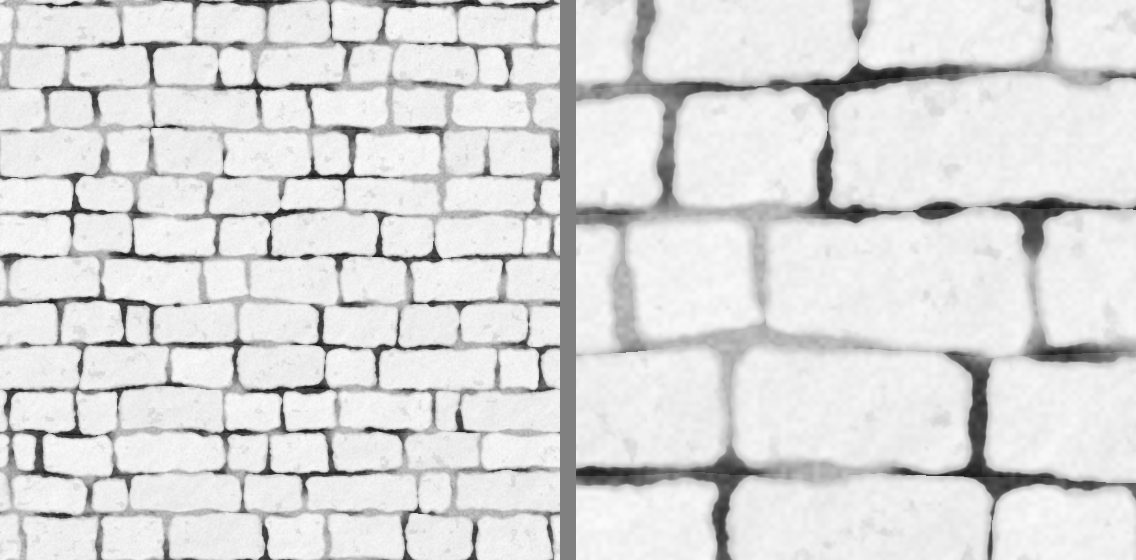
Left, the full canvas; right, a detail of the centre.
Give the GLSL for this texture map, as a WebGL 2 fragment shader.

```glsl
#version 300 es
precision highp float;

uniform vec2 u_resolution;
out vec4 outColor;

// Layout, in canvas units
const float ROWS = 13.0;
const float MIN_STONES = 7.0;
const float EXTRA_STONES = 2.4;
const float ROW_JITTER = 0.16;
const float STONE_JITTER = 0.72;
const float MIN_INSET = 0.0012;
const float INSET_RANGE = 0.0042;
const vec2 SIDE_TILT = vec2(0.12, 0.045);
const vec2 CORNER_RADIUS = vec2(0.007, 0.019);
const float WAVE = 0.013;
const float WOBBLE = 0.005;
const float ROUGHNESS = 0.013;

// Grey levels
const float STONE = 0.942;
const float STONE_VARIATION = 0.026;
const float RIM = 0.76;
const float RIM_WIDTH = 0.008;
const float MORTAR = 0.72;
const float CREVICE = 0.31;
const float DEEP = 0.13;
const float RELIEF = 0.42;
const float GRAIN = 0.035;

float hash(vec2 p) {
    vec3 q = fract(vec3(p.xyx) * 0.1031);
    q += dot(q, q.yzx + 33.33);
    return fract((q.x + q.y) * q.z);
}

// Value noise that repeats every "period" cells
float noise(vec2 p, float period) {
    vec2 i = floor(p), f = fract(p);
    f = f * f * (3.0 - 2.0 * f);
    vec2 a = mod(i, period), b = mod(i + 1.0, period);
    return mix(mix(hash(a), hash(vec2(b.x, a.y)), f.x),
               mix(hash(vec2(a.x, b.y)), hash(b), f.x), f.y);
}

float fbm(vec2 p, float freq) {
    float sum = 0.0, amp = 0.5;
    for (int i = 0; i < 4; i++) {
        sum += amp * noise(p * freq, freq);
        freq *= 2.0;
        amp *= 0.5;
    }
    return sum / 0.9375;
}

vec2 noisePair(vec2 p, float freq) {
    return vec2(noise(p * freq, freq), noise((p + 0.5) * freq + 0.37, freq)) - 0.5;
}

float border(float i, float count, float seed, float jitter) {
    return i + jitter * (hash(vec2(mod(i, count), seed)) - 0.5);
}

// Start and end of the jittered interval around x; z is its wrapped index
vec3 interval(float x, float count, float seed, float jitter) {
    float i = floor(x);
    if (x < border(i, count, seed, jitter)) i -= 1.0;
    else if (x >= border(i + 1.0, count, seed, jitter)) i += 1.0;
    return vec3(border(i, count, seed, jitter),
                border(i + 1.0, count, seed, jitter), mod(i, count));
}

void main() {
    vec2 p = gl_FragCoord.xy / u_resolution;
    float pixel = 1.0 / min(u_resolution.x, u_resolution.y);
    vec2 q = p + WAVE * noisePair(p, 7.0) + WOBBLE * noisePair(p, 34.0);

    // Find the course and the stone in it
    float y = q.y * ROWS;
    vec3 course = interval(y, ROWS, 71.0, ROW_JITTER);
    float count = MIN_STONES + floor(EXTRA_STONES * hash(vec2(course.z, 19.0)));
    float x = q.x * count + hash(vec2(course.z, 43.0));
    vec3 slot = interval(x, count, course.z + 101.0, STONE_JITTER);
    vec2 id = vec2(slot.z, course.z);

    // Uneven four-sided stone with rounded corners
    vec2 scale = vec2(count, ROWS);
    vec2 local = (vec2(x, y) - 0.5 * vec2(slot.x + slot.y, course.x + course.y)) / scale;
    vec2 halfSize = 0.5 * vec2(slot.y - slot.x, course.y - course.x) / scale;
    vec4 r = vec4(hash(id + 3.1), hash(id + 17.7), hash(id + 31.3), hash(id + 47.9));
    vec4 tilt = (fract(r * 13.7) - 0.5) * SIDE_TILT.xxyy * local.yyxx;
    vec4 sides = vec4(-local.x, local.x, -local.y, local.y) - halfSize.xxyy
               + MIN_INSET + INSET_RANGE * r + tilt;
    float radius = mix(CORNER_RADIUS.x, CORNER_RADIUS.y, fract(r.x * 7.3));
    radius = min(radius, 0.7 * min(halfSize.x, halfSize.y));
    vec2 corner = max(sides.xz, sides.yw) + radius;
    float d = length(max(corner, 0.0)) + min(max(corner.x, corner.y), 0.0) - radius;
    d += ROUGHNESS * (fbm(p, 44.0) - 0.5);

    // Stone face: tone, chiselled relief, grain and soiled rim
    float underside = smoothstep(-0.006, 0.003, sides.z);
    float slope = fbm(p + vec2(-0.002, 0.002), 22.0) - fbm(p, 22.0);
    float grain = noise(p * 300.0, 300.0) - 0.5;
    float pits = smoothstep(0.66, 0.82, fbm(p, 60.0));
    float face = STONE + STONE_VARIATION * (r.w - 0.5) - RELIEF * slope * 0.6
               + GRAIN * grain - 0.07 * pits;
    float rim = smoothstep(-RIM_WIDTH, 0.0, d);
    face = mix(face, RIM - 0.1 * underside, rim * rim * 0.85);

    // Joints: pale mortar broken by dark crevices
    float fill = fbm(p + 0.31, 15.0);
    float joint = mix(CREVICE, MORTAR, smoothstep(0.36, 0.66, fill));
    float shade = smoothstep(0.0, 0.003, d) * (0.35 + 0.65 * underside);
    joint = mix(joint, DEEP, shade * smoothstep(0.68, 0.3, fill));
    joint += 3.0 * GRAIN * grain;

    float edge = max(0.0009, 0.8 * pixel);
    float tone = mix(face, joint, smoothstep(-edge, edge, d));
    outColor = vec4(vec3(clamp(tone, 0.0, 1.0)), 1.0);
}
```
